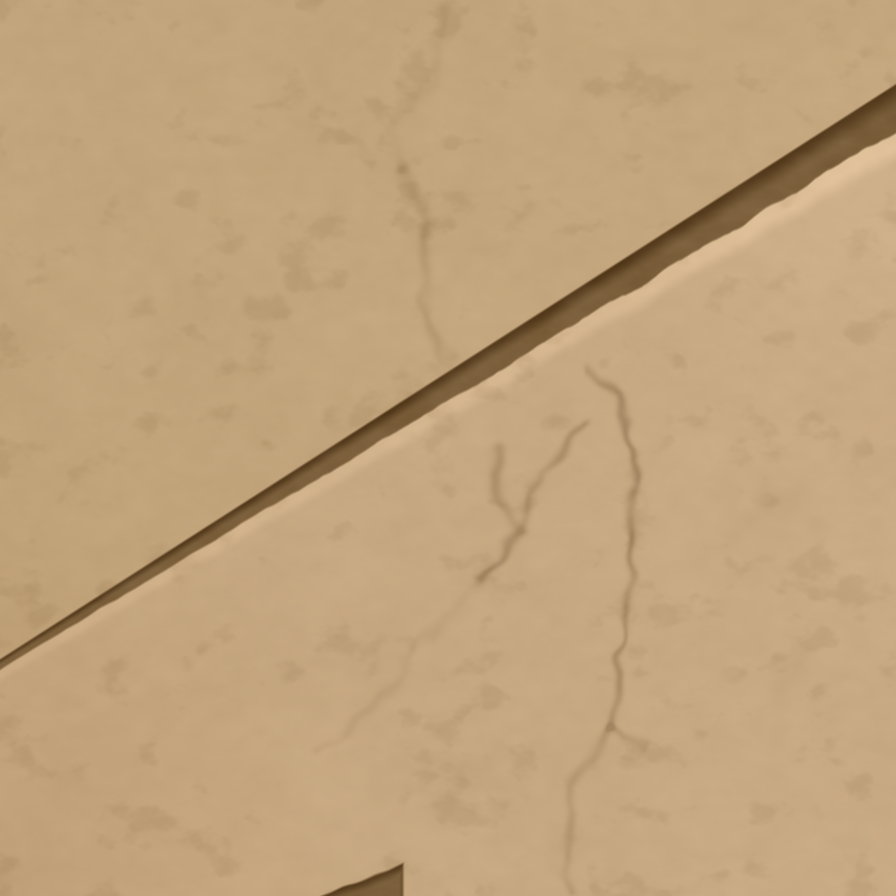
Give the GLSL for this texture, as a three.js fragment shader.

```glsl
// Sandy plaster wall with a widening diagonal groove, hairline cracks and a small notch.
varying vec2 vUv;

float hash(vec2 p) {
  p = fract(p * vec2(0.1031, 0.1137));
  p += dot(p, p.yx + 33.33);
  return fract((p.x + p.y) * p.x * 17.0);
}

float noise(vec2 p) {
  vec2 cell = floor(p);
  vec2 f = fract(p);
  f = f * f * (3.0 - 2.0 * f);
  float low = mix(hash(cell), hash(cell + vec2(1.0, 0.0)), f.x);
  float high = mix(hash(cell + vec2(0.0, 1.0)), hash(cell + 1.0), f.x);
  return mix(low, high, f.y);
}

float fbm(vec2 p) {
  float sum = 0.0;
  float weight = 0.5;
  for (int i = 0; i < 4; i++) {
    sum += weight * noise(p);
    p = mat2(1.6, 1.2, -1.2, 1.6) * p + 7.3;
    weight *= 0.5;
  }
  return sum / 0.9375;
}

float segmentDistance(vec2 p, vec2 a, vec2 b) {
  vec2 along = b - a;
  float t = clamp(dot(p - a, along) / dot(along, along), 0.0, 1.0);
  return length(p - a - along * t);
}

// Soft dark line through four points
float crack(vec2 p, vec2 a, vec2 b, vec2 c, vec2 d, float width) {
  float dist = min(segmentDistance(p, a, b), segmentDistance(p, b, c));
  dist = min(dist, segmentDistance(p, c, d));
  return exp(-dist * dist / (width * width));
}

float blob(vec2 p, vec2 center, vec2 radius) {
  vec2 q = (p - center) / radius;
  return exp(-dot(q, q));
}

// All cracks, bent by noise and broken up along their length
float crackShade(vec2 p) {
  vec2 q = p + 0.014 * (vec2(noise(p * 45.0), noise(p * 45.0 + 31.0)) - 0.5);
  float rightCrack = crack(q, vec2(0.658, 0.586), vec2(0.690, 0.555), vec2(0.708, 0.500), vec2(0.704, 0.440), 0.005);
  rightCrack = max(rightCrack, 0.85 * crack(q, vec2(0.704, 0.440), vec2(0.707, 0.360), vec2(0.696, 0.280), vec2(0.680, 0.190), 0.005));
  float tail = crack(q, vec2(0.680, 0.190), vec2(0.640, 0.125), vec2(0.632, 0.070), vec2(0.638, 0.000), 0.006);
  float spur = crack(q, vec2(0.680, 0.190), vec2(0.695, 0.175), vec2(0.712, 0.172), vec2(0.722, 0.168), 0.005);
  float branch = crack(q, vec2(0.650, 0.525), vec2(0.600, 0.467), vec2(0.580, 0.405), vec2(0.540, 0.350), 0.006);
  float fork = crack(q, vec2(0.554, 0.500), vec2(0.556, 0.455), vec2(0.568, 0.425), vec2(0.582, 0.405), 0.007);
  float faint = crack(q, vec2(0.540, 0.350), vec2(0.480, 0.295), vec2(0.420, 0.215), vec2(0.360, 0.160), 0.006);
  float upper = crack(q, vec2(0.446, 0.810), vec2(0.479, 0.750), vec2(0.474, 0.645), vec2(0.500, 0.600), 0.006);
  float top = crack(q, vec2(0.495, 0.990), vec2(0.485, 0.910), vec2(0.430, 0.850), vec2(0.446, 0.810), 0.007);
  float shade = rightCrack + 0.5 * tail + 0.55 * spur + 0.75 * branch + 0.65 * fork;
  shade += 0.25 * faint + 0.45 * upper + 0.2 * top;
  return shade * mix(0.45, 1.15, noise(p * 38.0));
}

// Base wall tone, mottling and fine grain
vec3 plaster(vec2 p, float below) {
  vec3 color = mix(vec3(0.765, 0.648, 0.490), vec3(0.778, 0.660, 0.510), below);
  color += vec3(0.014, 0.013, 0.014) * (p.x - 0.5);
  color -= vec3(0.016, 0.022, 0.028) * blob(p, vec2(0.0, 0.05), vec2(0.32));
  color += 0.018 * blob(p, vec2(0.97, 0.76), vec2(0.20, 0.13)) * below;
  color += 0.026 * (fbm(p * 8.0) - 0.5);
  color += 0.025 * (fbm(p * vec2(45.0, 65.0)) - 0.5);
  float pits = smoothstep(0.60, 0.80, fbm(p * vec2(24.0, 32.0) + 4.0));
  float stains = blob(p, vec2(0.86, 0.44), vec2(0.05, 0.04));
  stains += 0.8 * blob(p, vec2(0.88, 0.25), vec2(0.03));
  stains += 0.7 * blob(p, vec2(0.51, 0.13), vec2(0.06, 0.04));
  color -= 0.035 * pits + 0.045 * stains * noise(p * 48.0);
  return color;
}

// Shadowed recess: depth runs from 0 at the upper edge to 1 at the lower
vec3 recess(vec2 p, float depth) {
  vec3 color = mix(vec3(0.32, 0.22, 0.10), vec3(0.48, 0.37, 0.23), smoothstep(0.0, 0.6, depth));
  return color + 0.07 * (fbm(p * vec2(28.0, 55.0)) - 0.5);
}

void main() {
  vec2 p = vUv;
  float soft = 0.0022;

  // Groove edges, the lower one rough
  float upperEdge = 0.264 + 0.642 * p.x;
  float thickness = 0.011 + 0.042 * p.x;
  float roughness = (fbm(vec2(p.x * 28.0, 3.0)) - 0.5) * (0.004 + 0.009 * p.x);
  float lowerEdge = upperEdge - thickness + roughness;
  float below = 1.0 - smoothstep(-soft, soft, p.y - lowerEdge);
  vec3 color = plaster(p, below);
  color -= vec3(0.135, 0.135, 0.125) * min(crackShade(p), 1.0);

  // Sunlit lip under the groove
  float lipWidth = 0.014 + 0.016 * p.x;
  float lipDepth = (lowerEdge - p.y) / lipWidth;
  float lip = below * (1.0 - smoothstep(0.45, 1.25, lipDepth));
  color += vec3(0.070, 0.068, 0.066) * lip * mix(0.45, 1.0, p.x);

  // Groove shadow
  float groove = (1.0 - below) * (1.0 - smoothstep(-soft, soft, p.y - upperEdge));
  color = mix(color, recess(p, (upperEdge - p.y) / thickness), groove);

  // Notch at the bottom edge
  float notchTop = 0.0355 + 0.385 * (p.x - 0.45) + 0.003 * (noise(p * 60.0) - 0.5);
  float notch = 1.0 - smoothstep(-soft, soft, max(p.y - notchTop, p.x - 0.45));
  float notchDepth = min((notchTop - p.y) / 0.022, (0.453 - p.x) / 0.014);
  color = mix(color, recess(p, notchDepth), notch);

  gl_FragColor = vec4(color, 1.0);
}
```
